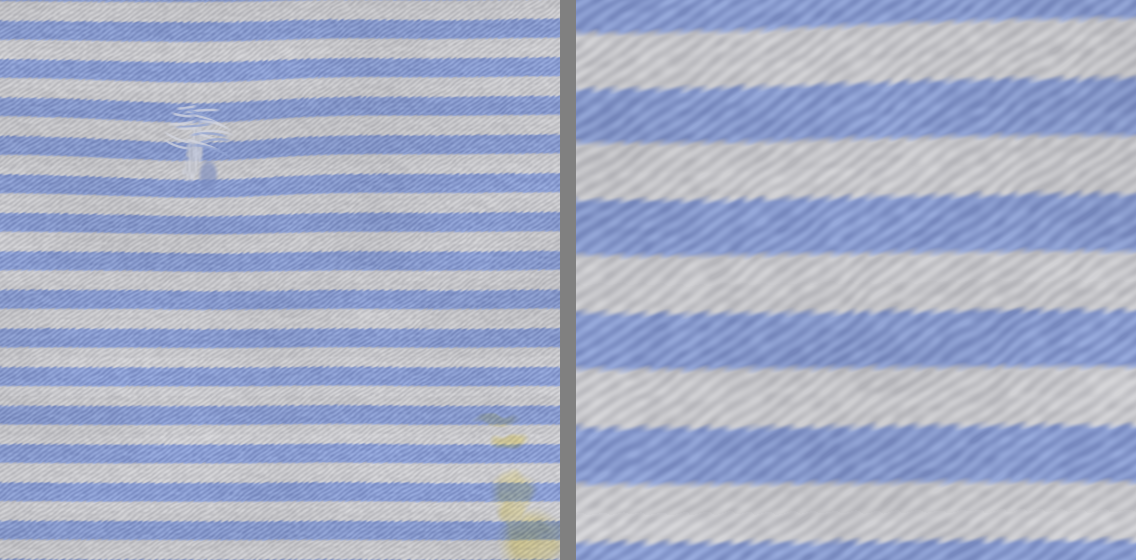
Left, the full canvas; right, a detail of the centre.
Give the GLSL for this texture, as a WebGL 1 fragment shader.

```glsl
precision highp float;
// Blue and off-white striped twill cloth with a frayed snag and a faint yellow stain.

uniform vec2 u_resolution;

const float STRIPES = 14.55;        // repeats over the canvas height
const float FIRST_CENTRE = 0.052;   // height of the lowest blue stripe
const float BLUE_SHARE = 0.49;      // blue part of one repeat
const float EDGE_SOFT = 0.0028;
const float EDGE_STEP = 0.0016;     // sawtooth of the weave along stripe edges
const vec2 TWILL = vec2(-80.0, 115.0); // diagonal ridges across and down
const vec2 SNAG = vec2(0.35, 0.755);
const float SAG = 0.011;            // how far the snag pulls the stripes down
const int STRANDS = 18;

const vec3 BLUE_DARK = vec3(0.465, 0.535, 0.745);
const vec3 BLUE_LIGHT = vec3(0.585, 0.660, 0.855);
const vec3 WHITE_DARK = vec3(0.715, 0.715, 0.735);
const vec3 WHITE_LIGHT = vec3(0.825, 0.825, 0.838);
const vec3 FIBRE = vec3(0.83, 0.84, 0.88);
const vec3 STAIN_TINT = vec3(1.02, 0.97, 0.68);

float hash(vec2 p) {
  return fract(sin(dot(p, vec2(127.1, 311.7))) * 43758.5);
}

float noise(vec2 p) {
  vec2 i = floor(p);
  vec2 f = fract(p);
  f = f * f * (3.0 - 2.0 * f);
  float low = mix(hash(i), hash(i + vec2(1.0, 0.0)), f.x);
  float high = mix(hash(i + vec2(0.0, 1.0)), hash(i + vec2(1.0, 1.0)), f.x);
  return mix(low, high, f.y);
}

float segmentDistance(vec2 p, vec2 a, vec2 b) {
  vec2 ab = b - a;
  return length(p - a - ab * clamp(dot(p - a, ab) / dot(ab, ab), 0.0, 1.0));
}

// Soft-edged ellipse, 1 inside and 0 outside
float blot(vec2 p, vec2 centre, vec2 radius) {
  return 1.0 - smoothstep(0.55, 1.15, length((p - centre) / radius));
}

// Cloth pulled out of line: gentle tilt, slow waves and the snag's sag
vec2 warpCloth(vec2 uv) {
  vec2 d = (uv - SNAG) / vec2(0.17, 0.16);
  float sag = SAG * exp(-dot(d, d));
  float wave = 0.003 * (noise(uv * vec2(5.0, 4.0)) - 0.5);
  return uv + vec2(0.0, sag + wave - 0.004 * uv.x * uv.y);
}

vec3 weave(vec2 cloth) {
  // Ridges broken into short uneven yarn floats
  float phase = dot(cloth, TWILL) + 0.5 * (noise(cloth * 45.0) - 0.5);
  float ridge = 0.5 + 0.5 * sin(6.2832 * phase);
  float yarn = noise(vec2(phase * 1.3, dot(cloth, vec2(115.0, 80.0))));
  float thread = noise(cloth * vec2(35.0, 260.0));
  float light = 0.48 * ridge + 0.34 * yarn + 0.18 * thread;
  light = clamp(0.5 + 1.35 * (light - 0.5), 0.0, 1.0);

  // Stripes
  float y = cloth.y + EDGE_STEP * (ridge - 0.5) + 0.0015 * (yarn - 0.5);
  float repeat = (y - FIRST_CENTRE) * STRIPES;
  float away = abs(fract(repeat + 0.5) - 0.5) / STRIPES;
  float halfWidth = 0.5 * BLUE_SHARE / STRIPES;
  float white = smoothstep(halfWidth - EDGE_SOFT, halfWidth + EDGE_SOFT, away);

  // Each repeat and each patch of cloth is dyed and lit a little differently
  float shade = 0.985 + 0.03 * hash(vec2(floor(repeat + 0.5), 4.0));
  shade *= 0.975 + 0.05 * noise(cloth * vec2(6.0, 9.0));
  return shade * mix(mix(BLUE_DARK, BLUE_LIGHT, light),
                     mix(WHITE_DARK, WHITE_LIGHT, light), white);
}

vec3 addSnag(vec3 colour, vec2 p) {
  float ragged = 0.008 * (noise(p * 130.0) - 0.5);
  // Shadow and pulled-out tail
  colour = mix(colour, BLUE_DARK, 0.6 * blot(p, vec2(0.022, -0.068), vec2(0.018, 0.030)));
  float tail = segmentDistance(p, vec2(0.006, 0.004), vec2(-0.010, -0.062)) + ragged;
  float fuzz = 0.88 + 0.12 * noise(p * vec2(260.0, 70.0));
  colour = mix(colour, FIBRE * fuzz, 0.8 * (1.0 - smoothstep(0.007, 0.019, tail)));

  // Loose curved strands, alternately white and blue
  for (int i = 0; i < STRANDS; i++) {
    float n = float(i);
    float a = hash(vec2(n, 1.0));
    float b = hash(vec2(n, 2.0));
    float reach = 0.018 + 0.026 * hash(vec2(n, 3.0));
    vec2 q = p - vec2(0.075 * (a - 0.5), 0.053 - 0.073 * (n + b) / float(STRANDS));
    q.y += (b - 0.35) * 0.6 * q.x + (a - 0.5) * 14.0 * q.x * q.x;
    float strand = 1.0 - smoothstep(0.0008, 0.0036, abs(q.y));
    strand *= 1.0 - smoothstep(0.5 * reach, reach, abs(q.x));
    vec3 dye = mix(FIBRE, BLUE_LIGHT * 0.97, step(0.5, mod(n, 3.0) * 0.4));
    colour = mix(colour, dye, 0.75 * strand);
  }
  return colour;
}

float stainAmount(vec2 uv) {
  vec2 p = uv + 0.012 * (vec2(noise(uv * 50.0), noise(uv * 50.0 + 9.0)) - 0.5);
  float stain = 0.6 * blot(p, vec2(0.885, 0.249), vec2(0.042, 0.010));
  stain = max(stain, 0.9 * blot(p, vec2(0.911, 0.211), vec2(0.032, 0.014)));
  stain = max(stain, 0.75 * blot(p, vec2(0.918, 0.125), vec2(0.042, 0.034)));
  stain = max(stain, 0.8 * blot(p, vec2(0.916, 0.085), vec2(0.026, 0.040)));
  stain = max(stain, 0.9 * blot(p, vec2(0.950, 0.038), vec2(0.062, 0.052)));
  return stain * (0.7 + 0.3 * noise(uv * vec2(40.0, 70.0)));
}

void main() {
  vec2 uv = gl_FragCoord.xy / u_resolution;
  vec3 colour = addSnag(weave(warpCloth(uv)), uv - SNAG);
  colour *= mix(vec3(1.0), STAIN_TINT, stainAmount(uv));
  gl_FragColor = vec4(colour, 1.0);
}
```
